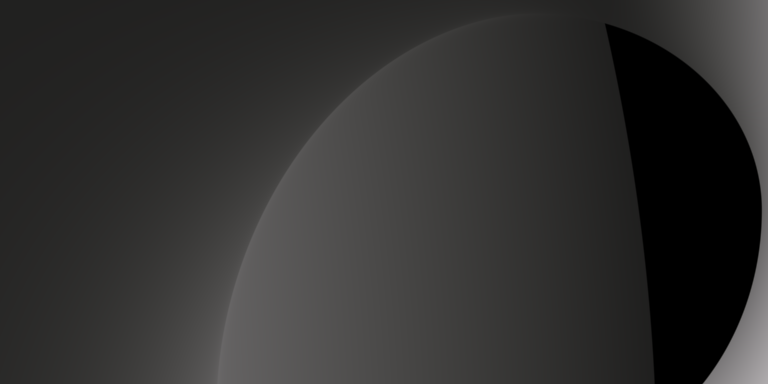
A Shadertoy shader for this background:

```glsl
// Lengths are in canvas heights
const float APEX_X = 1.393;
const float LEFT_CENTER_Y = -0.052;
const float RIGHT_CENTER_Y = 0.453;
const vec2 LEFT_RADII = vec2(0.828, 1.016);
const vec2 RIGHT_UPPER_RADII = vec2(0.591, 0.511);
const vec2 RIGHT_LOWER_RADII = vec2(0.591, 0.672);
const float LEFT_POWER = 1.9;
const float RIGHT_POWER = 2.0;

const vec2 SHADOW_VERTEX = vec2(1.711, -0.25);
const float SHADOW_CURVE = 0.096;

const float BODY_DARK = 0.122;
const float BODY_SLOPE = 0.238;
const float SKY_BASE = 0.125;
const float HALO_GAIN = 0.24;
const float HALO_WIDTH = 0.31;
const float RIM_GAIN = 0.022;
const float RIM_WIDTH = 0.010;
const float SIDE_GAIN = 0.32;
const float CORNER_GAIN = 0.26;
const vec3 WARM_TINT = vec3(1.01, 1.0, 0.975);
const vec3 COOL_TINT = vec3(1.01, 0.99, 1.0);

// Approximate signed distance to one superellipse quarter
float superellipse(vec2 p, vec2 radii, float power) {
    p = max(abs(p), 1e-4);
    vec2 q = p / radii;
    vec2 terms = pow(q, vec2(power));
    float f = pow(terms.x + terms.y, 1.0 / power);
    vec2 gradient = pow(f, 1.0 - power) * pow(q, vec2(power - 1.0)) / radii;
    return (f - 1.0) / length(gradient);
}

// Lopsided egg joined from quarters that meet at the apex
float eggDistance(vec2 uv) {
    if (uv.x < APEX_X) {
        return superellipse(uv - vec2(APEX_X, LEFT_CENTER_Y), LEFT_RADII, LEFT_POWER);
    }
    vec2 p = uv - vec2(APEX_X, RIGHT_CENTER_Y);
    vec2 radii = p.y > 0.0 ? RIGHT_UPPER_RADII : RIGHT_LOWER_RADII;
    return superellipse(p, radii, RIGHT_POWER);
}

// Soft halo on the left, bright haze on the right
float skyLight(vec2 uv, float d) {
    float outside = max(d, 0.0);
    float leftSide = 1.0 - smoothstep(1.2, 1.7, uv.x);
    float halo = HALO_GAIN * (1.0 - 0.83 * uv.y) * exp(-outside / HALO_WIDTH);
    float across = clamp((uv.x - 1.5625) / 0.4375, 0.0, 1.0);
    float edgeShade = 1.0 - 0.4 * exp(-outside / 0.08);
    float side = SIDE_GAIN * pow(across, 1.5) * edgeShade;
    float low = 1.0 - uv.y;
    float corner = CORNER_GAIN * low * low * smoothstep(1.4, 1.7, uv.x);
    return SKY_BASE + halo * leftSide + side + corner;
}

void mainImage(out vec4 fragColor, in vec2 fragCoord) {
    vec2 uv = fragCoord / iResolution.y;
    float pixel = 1.0 / iResolution.y;
    float d = eggDistance(uv);

    // Body fades towards a curved shadow line
    float rise = uv.y - SHADOW_VERTEX.y;
    float lit = SHADOW_VERTEX.x - SHADOW_CURVE * rise * rise - uv.x;
    float body = BODY_DARK + BODY_SLOPE * max(lit, 0.0);
    body *= smoothstep(-pixel, pixel, lit);

    // Composite with a thin rim on the lit side
    float inside = 1.0 - smoothstep(-pixel, pixel, d);
    float light = mix(skyLight(uv, d), body, inside);
    float rimFade = 1.0 - smoothstep(1.25, 1.58, uv.x);
    light += RIM_GAIN * exp(-abs(d) / RIM_WIDTH) * rimFade;

    vec3 tint = mix(WARM_TINT, COOL_TINT, smoothstep(0.15, 0.5, light));
    fragColor = vec4(light * tint, 1.0);
}
```
